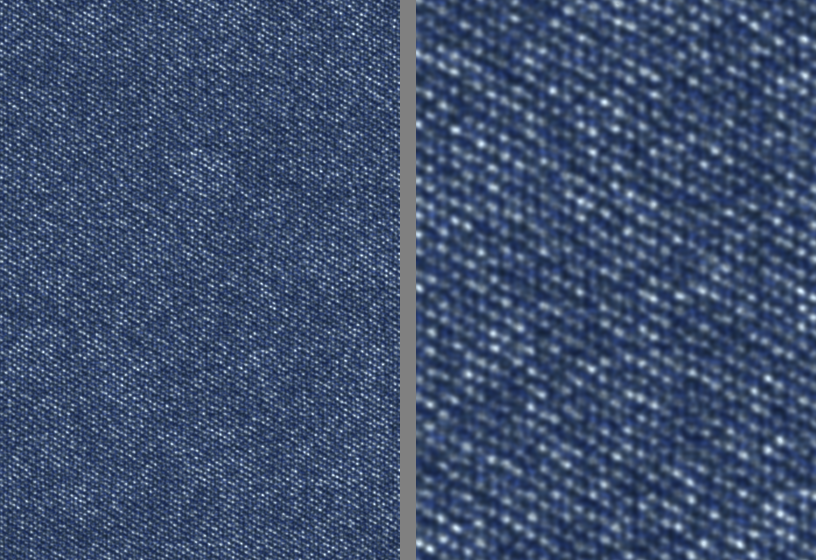
Left, the full canvas; right, a detail of the centre.
Give the GLSL for this texture, as a Shadertoy shader.

```glsl
// Blue denim: a sheared lattice of pale weft knots over dark indigo warp.
// Each knot is a soft round grain with its own offset and brightness;
// gradient noise bends the weave, fades it in clouds and adds fibre grain.

const vec2 CELL = vec2(0.0074, 0.0108);  // weave repeat, in canvas heights
const float TWILL_STEP = 0.39;           // drop per column, in repeats
const float TWILL_ANGLE = -0.52;

const vec3 SHADOW_GREY = vec3(0.090, 0.155, 0.255);
const vec3 SHADOW_BLUE = vec3(0.075, 0.135, 0.290);
const vec3 INDIGO = vec3(0.190, 0.275, 0.500);
const vec3 SLATE = vec3(0.225, 0.300, 0.430);
const vec3 WEFT = vec3(0.750, 0.825, 0.880);

vec2 hash2(vec2 p) {
    vec3 q = fract(p.xyx * vec3(0.1031, 0.1030, 0.0973));
    q += dot(q, q.yzx + 33.33);
    return fract((q.xx + q.yz) * q.zy);
}

float cornerSlope(vec2 corner, vec2 offset) {
    float angle = 6.2832 * hash2(corner + 71.0).x;
    return dot(vec2(cos(angle), sin(angle)), offset);
}

// Gradient noise, roughly -0.7 to 0.7
float gradientNoise(vec2 p) {
    vec2 i = floor(p), f = p - i;
    vec2 u = f * f * f * (f * (f * 6.0 - 15.0) + 10.0);
    vec2 e = vec2(1.0, 0.0);
    float low = mix(cornerSlope(i, f), cornerSlope(i + e, f - e), u.x);
    float high = mix(cornerSlope(i + e.yx, f - e.yx), cornerSlope(i + 1.0, f - 1.0), u.x);
    return mix(low, high, u.y);
}

float fractalNoise(vec2 p, int octaves) {
    float sum = 0.0, gain = 1.0;
    for (int k = 0; k < octaves; k++) {
        sum += gain * gradientNoise(p);
        p = p * 2.03 + 17.3;
        gain *= 0.7;
    }
    return sum;
}

vec2 rotate(vec2 p, float angle) {
    float c = cos(angle), s = sin(angle);
    return vec2(c * p.x + s * p.y, c * p.y - s * p.x);
}

float softEllipse(vec2 p, vec2 radius) {
    vec2 q = p / radius;
    return exp(-0.5 * dot(q, q));
}

// x: coverage of the pale weft knots, y: coverage of the blue warp floats
vec2 weave(vec2 p) {
    vec2 cover = vec2(0.0);
    float column = floor(p.x / CELL.x);
    for (int i = -1; i <= 1; i++) {
        float c = column + float(i);
        float row = floor(p.y / CELL.y + c * TWILL_STEP);
        for (int j = -1; j <= 1; j++) {
            vec2 id = vec2(c, row + float(j));
            vec2 center = (id + 0.5 - vec2(0.0, c * TWILL_STEP)) * CELL;
            vec2 jitter = (hash2(id + 300.0) - 0.5) * CELL * 0.22;
            vec2 d = p - center - jitter;
            vec2 rnd = hash2(id + 900.0);
            float knot = softEllipse(rotate(d, TWILL_ANGLE), vec2(0.0024, 0.0019));
            cover.x += knot * (0.38 + 0.62 * rnd.x * rnd.x);
            vec2 w = rotate(d - vec2(0.0, CELL.y * 0.45), TWILL_ANGLE);
            cover.y += softEllipse(w, vec2(0.0024, 0.0018)) * (0.15 + 0.75 * rnd.y);
        }
    }
    return cover;
}

void mainImage(out vec4 fragColor, in vec2 fragCoord) {
    vec2 uv = fragCoord / iResolution.y;

    // Slight bending of the threads
    vec2 bend = vec2(gradientNoise(uv * 9.0), gradientNoise(uv * 9.0 + 40.0));
    vec2 cover = weave(uv + 1.0 + bend * 0.0025);

    // Worn clouds, uneven threads and fibre grain
    float clouds = fractalNoise(uv * vec2(7.0, 10.0) + 5.0, 4);
    float weftStreak = gradientNoise(uv * vec2(16.0, 110.0));
    float warpStreak = gradientNoise(uv * vec2(130.0, 14.0) + 80.0);
    float wear = 1.0 + 0.14 * clouds + 0.12 * weftStreak + 0.10 * warpStreak;
    float grain = gradientNoise(uv * 240.0);
    float tint = smoothstep(-0.35, 0.45, gradientNoise(uv * 110.0 + 30.0));

    // Threads layered from shadow to knot
    vec3 shadow = mix(SHADOW_BLUE, SHADOW_GREY, tint);
    vec3 warp = mix(INDIGO, SLATE, tint);
    vec3 color = mix(shadow, warp, clamp(cover.y * wear, 0.0, 1.0));
    color = mix(color, WEFT, clamp(cover.x * wear, 0.0, 1.0));
    color *= 1.0 + 0.40 * grain + 0.04 * clouds;

    fragColor = vec4(clamp(color, 0.0, 1.0), 1.0);
}
```
